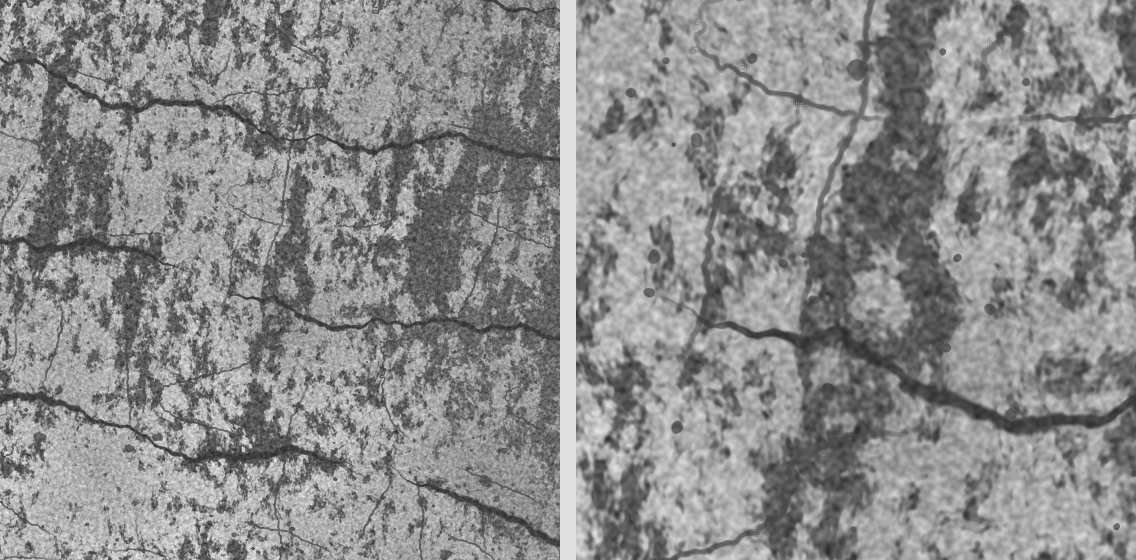
Left: the whole. Right: its middle third, enlarged.
Reproduce this texture procedurally as a WebGL 2 fragment shader.

```glsl
#version 300 es
precision highp float;
// Weathered rock face in greys: pale slabs under dark lichen and leaning
// water streaks, split by sloping cracks, fine joints and round pits.
// A lichen density field thresholds rough gradient noise into speckle.

uniform vec2 u_resolution;
out vec4 fragColor;

const float LICHEN_TONE = 0.34;
const float STONE_TONE = 0.69;
const float CRACK_TONE = 0.23;
const float LEAN = 0.2;

// Integer hash of a lattice cell, two values in 0..1
vec2 hash2(vec2 cell) {
    uvec2 q = uvec2(ivec2(cell)) * uvec2(1597334677u, 3812015801u);
    uint n = (q.x ^ q.y) * 1597334677u;
    n = (n ^ (n >> 15)) * 2246822519u;
    n ^= n >> 13;
    return vec2(n & 65535u, n >> 16) / 65535.0;
}

float cornerSlope(vec2 cell, vec2 offset) {
    float angle = 6.28318 * hash2(cell).x;
    return dot(vec2(cos(angle), sin(angle)), offset);
}

float gradientNoise(vec2 p) {
    vec2 i = floor(p), f = p - i;
    vec2 w = f * f * f * (f * (f * 6.0 - 15.0) + 10.0);
    vec2 e = vec2(1.0, 0.0);
    float low = mix(cornerSlope(i, f), cornerSlope(i + e, f - e), w.x);
    float high = mix(cornerSlope(i + e.yx, f - e.yx), cornerSlope(i + 1.0, f - 1.0), w.x);
    return mix(low, high, w.y);
}

// Octaves normalised to keep the spread of a single layer
float fbm(vec2 p, int octaves, float gain) {
    float sum = 0.0, power = 0.0, amp = 1.0;
    for (int i = 0; i < octaves; i++) {
        sum += amp * gradientNoise(p);
        power += amp * amp;
        amp *= gain;
        p = mat2(1.6, 1.2, -1.2, 1.6) * p + 17.3;
    }
    return sum * inversesqrt(power);
}

// Signed height above a wandering, descending crack
float crackOffset(vec2 p, float id) {
    float row = id * 7.37 + 0.4;
    float path = 0.26 + 0.32 * id - 0.22 * p.x;
    path += 0.11 * gradientNoise(vec2(p.x * 2.6, row));
    path += 0.04 * gradientNoise(vec2(p.x * 9.0, row + 2.3));
    path += 0.012 * gradientNoise(vec2(p.x * 38.0, row + 4.1));
    return p.y - path;
}

// Distance in canvas units to the zero contour of a field
float contourDistance(float field, float size) {
    float slope = length(vec2(dFdx(field), dFdy(field))) * size;
    return abs(field) / max(slope, 0.001);
}

// Scattered round spots; share is the fraction of filled cells
float pits(vec2 p, float cells, float share, float radius, float wobble) {
    vec2 q = p * cells, home = floor(q);
    float cover = 0.0;
    for (int k = 0; k < 9; k++) {
        vec2 cell = home + vec2(k % 3, k / 3) - 1.0;
        vec2 pick = hash2(cell + 211.0);
        float r = radius * mix(0.4, 1.0, pick.y) * step(pick.x, share);
        float d = length(q - cell - hash2(cell + 57.0)) + wobble * radius;
        cover = max(cover, smoothstep(r, r * 0.65 - 0.001, d) * step(0.001, r));
    }
    return cover;
}

void main() {
    float size = min(u_resolution.x, u_resolution.y);
    vec2 p = gl_FragCoord.xy / size;
    vec2 bent = p + 0.012 * vec2(gradientNoise(p * 14.0), gradientNoise(p * 14.0 + 40.0));
    vec2 leaning = vec2(bent.x - LEAN * bent.y, bent.y);

    float rough = fbm(bent * vec2(34.0, 26.0), 4, 0.8);
    float grain = fbm(p * 125.0 + 9.0, 2, 0.9);
    float edge = fbm(p * 70.0 + 31.0, 2, 0.7);

    // Leaning streaks, strongest above the lower slabs
    float upper = smoothstep(0.1, 0.4, p.y + 0.15 * gradientNoise(p * 4.0));
    float band = smoothstep(0.14, 0.36, fbm(leaning * vec2(8.0, 1.9) + 5.2, 3, 0.5));
    float streak = fbm(leaning * vec2(48.0, 6.0) + 3.7, 2, 0.7);
    float patches = fbm(p * 3.6 + 12.0, 3, 0.6);
    float veil = smoothstep(0.55, 1.0, p.x + 0.4 * gradientNoise(p * 3.0 + 8.0));

    // Main cracks with a halo of dirt and a pale lower lip
    float crack = 0.0, halo = 0.0, lip = 0.0;
    for (int i = 0; i < 4; i++) {
        float id = float(i);
        float d = crackOffset(p, id) + 0.003 * edge;
        float swell = clamp(0.75 + 1.7 * gradientNoise(vec2(p.x * 4.2, id * 5.3 + 0.6)), 0.0, 1.4);
        float width = 0.0065 * swell + 0.0005;
        crack = max(crack, smoothstep(width, width * 0.35, abs(d)) * smoothstep(0.0, 0.4, swell));
        halo = max(halo, swell * exp(-abs(d) / 0.018));
        lip = max(lip, swell * smoothstep(0.006, 0.0, abs(d + width + 0.005)));
    }

    // Fine joints: long shallow ones and steep leaning ones
    float shallow = gradientNoise(vec2(bent.x * 2.2, (bent.y + 0.2 * bent.x) * 6.5) + 21.0) + 0.02 * edge;
    float steep = gradientNoise(vec2(leaning.x * 8.0, leaning.y * 2.0) + 33.0) + 0.03 * edge;
    float joint = smoothstep(0.0026, 0.0006, contourDistance(shallow, size))
        * smoothstep(-0.12, 0.15, gradientNoise(p * 5.0 + 70.0));
    joint = max(joint, smoothstep(0.003, 0.0008, contourDistance(steep, size))
        * smoothstep(-0.02, 0.2, gradientNoise(p * 4.5 + 90.0)));

    // Lichen cover
    float density = -0.16 + 0.5 * patches + upper * (0.5 * band + 0.38 * streak);
    density += 0.32 * halo + 0.13 * veil + 0.12 * joint;
    float lichen = smoothstep(-0.22, 0.26, rough + density);

    // Tones
    float pale = smoothstep(0.45, 0.1, p.y) * smoothstep(0.9, 0.3, p.x);
    float stone = STONE_TONE + 0.07 * pale + 0.14 * patches + 0.24 * grain + 0.04 * lip;
    float dark = LICHEN_TONE + 0.22 * grain + 0.08 * edge;
    float tone = mix(stone, dark, lichen);
    tone = mix(tone, 0.5 + 0.2 * grain, 0.3 * veil);

    float spots = max(pits(p, 13.0, 0.22, 0.2, 0.5 * edge), pits(p, 48.0, 0.16, 0.22, 0.6 * edge));
    tone = mix(tone, 0.31 + 0.15 * grain, 0.85 * spots);
    tone = mix(tone, CRACK_TONE + 0.06, 0.75 * joint);
    tone = mix(tone, CRACK_TONE + 0.12 * grain, 0.92 * crack);
    fragColor = vec4(vec3(clamp(tone, 0.18, 0.92)), 1.0);
}
```
